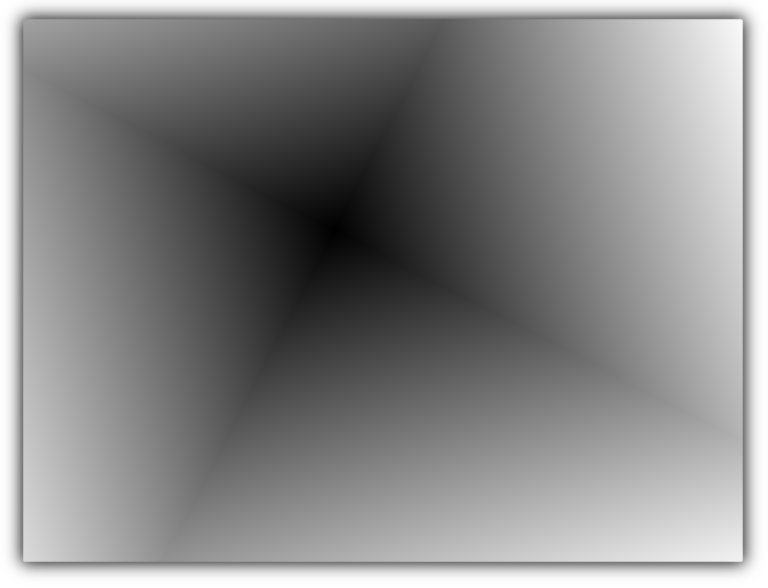
Reproduce this background procedurally as a WebGL 2 fragment shader.

```glsl
#version 300 es
precision highp float;
// A grey panel with a soft drop shadow on white. The panel holds a tilted
// diamond gradient: the sum of distances to two perpendicular axes through
// an off-centre dark focus. The shadow is a rectangle blurred by a Gaussian.

#define PANEL_CENTER vec2(0.6513, 0.5060)
#define PANEL_HALF   vec2(0.6120, 0.4615)
#define CORNER       0.004
#define FOCUS        vec2(0.5692, 0.6085)
#define TILT         -0.479
#define REACH        1.111
#define SHADOW_SIGMA 0.0140
#define SHADOW_GROW  0.0025

uniform vec2 u_resolution;
out vec4 fragColor;

// Signed distance to a box with rounded corners
float roundedBox(vec2 p, vec2 halfSize, float radius) {
    vec2 q = abs(p) - halfSize + radius;
    return length(max(q, 0.0)) + min(max(q.x, q.y), 0.0) - radius;
}

// Smooth approximation of the Gaussian cumulative distribution
vec2 gaussianStep(vec2 x) {
    return 0.5 + 0.5 * tanh(clamp(0.798 * x + 0.0357 * x * x * x, -9.0, 9.0));
}

// Coverage of a blurred box, separable in x and y
float blurredBox(vec2 p, vec2 halfSize, float sigma) {
    vec2 edge = gaussianStep(clamp((halfSize - abs(p)) / sigma, -6.0, 6.0));
    return edge.x * edge.y;
}

// Diamond gradient: black at the focus, white at REACH
float diamondGradient(vec2 p) {
    vec2 axis = vec2(cos(TILT), sin(TILT));
    vec2 d = p - FOCUS;
    float along = abs(dot(d, axis));
    float across = abs(dot(d, vec2(-axis.y, axis.x)));
    return clamp((along + across) / REACH, 0.0, 1.0);
}

void main() {
    // Canvas height is one unit
    vec2 p = gl_FragCoord.xy / u_resolution.y;
    float pixel = 1.0 / u_resolution.y;
    vec2 local = p - PANEL_CENTER;

    // White ground darkened by the shadow
    float shade = 1.0 - blurredBox(local, PANEL_HALF + SHADOW_GROW, SHADOW_SIGMA);

    // Panel with an antialiased edge
    float panel = roundedBox(local, PANEL_HALF, CORNER);
    float cover = 1.0 - smoothstep(-pixel, pixel, panel);
    shade = mix(shade, diamondGradient(p), cover);

    fragColor = vec4(vec3(shade), 1.0);
}
```
